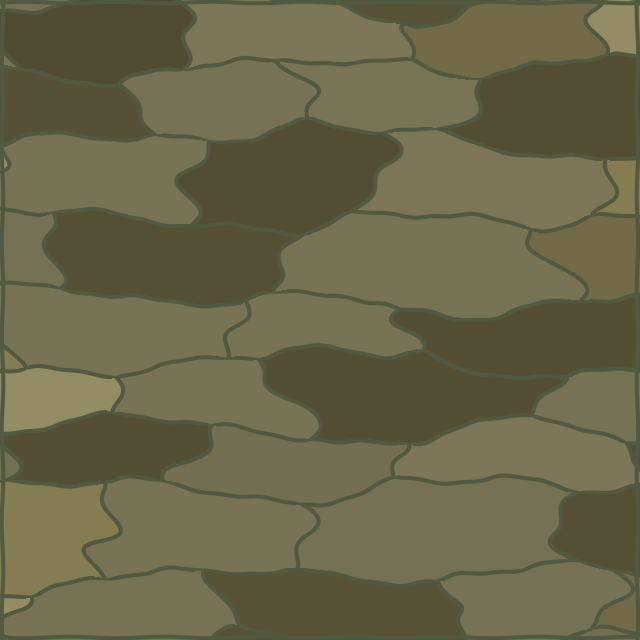
This texture is drawn by a Shadertoy shader. Its source:

```glsl
// Flat camouflage-coloured stone wall: long wavy slabs with thin green outlines.

const vec2 GRID = vec2(3.1, 9.0);         // slabs across and courses up
const float LINE_HALF_WIDTH = 0.0032;
const float FRAME_INSET = 0.004;
const float ROW_JITTER = 0.42;            // uneven course heights
const vec2 SITE_JITTER = vec2(0.55, 0.24);
const float SIZE_SPREAD = 0.22;           // uneven slab sizes bend the joints
const vec2 METRIC = vec2(0.82, 1.0);

const vec3 OUTLINE    = vec3(0.32, 0.35, 0.26);
const vec3 STONE_DEEP = vec3(0.452, 0.432, 0.322);
const vec3 STONE_PALE = vec3(0.492, 0.466, 0.350);
const vec3 SAND       = vec3(0.58, 0.55, 0.39);
const vec3 UMBER      = vec3(0.335, 0.312, 0.210);
const vec3 OLIVE      = vec3(0.525, 0.485, 0.320);
const vec3 MOSS       = vec3(0.45, 0.42, 0.28);

// Cumulative shares of the slab colours
const float STONE_END = 0.46;
const float SAND_END  = 0.636;
const float UMBER_END = 0.812;
const float OLIVE_END = 0.955;

float hash(vec2 cell, float seed) {
    return fract(sin(dot(cell, vec2(127.1, 311.7)) + seed * 74.7) * 43758.5);
}

// Layered sines: broad bends, S-shaped side joints and a hand-drawn wobble
vec2 warp(vec2 p) {
    vec2 bend;
    bend.x = 0.022 * sin(p.y * 39.0 + 5.0 * sin(p.x * 5.0))
           + 0.012 * sin(p.y * 83.0 + p.x * 17.0);
    bend.y = 0.013 * sin(p.x * 11.0 + 2.5 * sin(p.y * 7.0))
           + 0.006 * sin(p.x * 31.0 + p.y * 19.0)
           + 0.0012 * sin(p.x * 97.0 + p.y * 41.0);
    return p + bend;
}

// Distance to the slab centre of a cell, in grid units, less its size bonus
float slabDistance(vec2 g, vec2 cell) {
    vec2 jitter = vec2(hash(cell, 1.0), hash(cell, 2.0)) - 0.5;
    vec2 site = cell + 0.5 + jitter * SITE_JITTER;
    site.x += 0.5 * mod(cell.y, 2.0);
    site.y += ROW_JITTER * (hash(vec2(3.0, cell.y), 3.0) - 0.5);
    return length((g - site) * METRIC) - SIZE_SPREAD * (hash(cell, 4.0) - 0.5);
}

// Zero on the joint between two slabs
float jointField(vec2 p, vec2 near, vec2 next) {
    vec2 g = warp(p) * GRID;
    return slabDistance(g, next) - slabDistance(g, near);
}

// Evenly spread index keeps the colour shares steady
vec3 slabColor(vec2 cell) {
    float pick = fract((cell.x + 7.0 * cell.y) * 0.618034 + 0.13);
    if (pick < STONE_END) return mix(STONE_DEEP, STONE_PALE, hash(cell, 5.0));
    if (pick < SAND_END) return SAND;
    if (pick < UMBER_END) return UMBER * mix(0.93, 1.03, hash(cell, 6.0));
    if (pick < OLIVE_END) return OLIVE;
    return MOSS;
}

void mainImage(out vec4 fragColor, in vec2 fragCoord) {
    vec2 p = fragCoord / iResolution.xy;
    float pixel = 1.0 / iResolution.y;

    // Two nearest slabs
    vec2 g = warp(p) * GRID;
    vec2 base = floor(g);
    vec2 near = base, next = base;
    float d1 = 1e3, d2 = 1e3;
    for (int y = -2; y <= 2; y++) {
        for (int x = -2; x <= 2; x++) {
            vec2 cell = base + vec2(x, y);
            float d = slabDistance(g, cell);
            if (d < d1) {
                d2 = d1; next = near;
                d1 = d;  near = cell;
            } else if (d < d2) {
                d2 = d;  next = cell;
            }
        }
    }

    // Dividing by the slope keeps the outline width constant
    const float STEP = 0.001;
    float field = d2 - d1;
    vec2 slope = vec2(jointField(p + vec2(STEP, 0.0), near, next),
                      jointField(p + vec2(0.0, STEP), near, next)) - field;
    float joint = field * STEP / max(length(slope), 1e-5);

    // Wobbly outer frame
    vec2 edge = min(p, 1.0 - p) - FRAME_INSET + 0.0012 * sin(p.yx * 43.0);
    float frame = min(abs(edge.x), abs(edge.y));

    float line = min(joint, frame);
    float ink = 1.0 - smoothstep(-0.7 * pixel, 0.7 * pixel, line - LINE_HALF_WIDTH);
    fragColor = vec4(mix(slabColor(near), OUTLINE, ink), 1.0);
}
```
